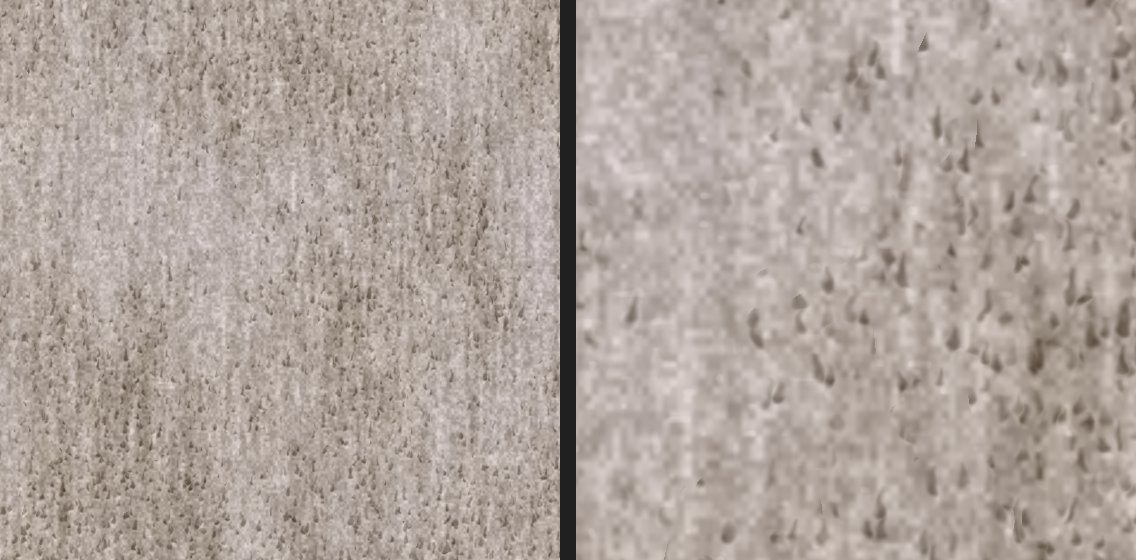
Left, the full canvas; right, a detail of the centre.
This texture is drawn by a three.js fragment shader. Its source:

```glsl
#define PIT_GRID vec2(62.0, 37.0)
#define PIT_WIDTH 0.0034
#define PIT_LENGTH 0.021
#define PIT_DEPTH 0.72
#define EDGE 0.0022
#define SLANT 0.12
#define GRAIN 0.42
#define STREAK 0.36
#define BASE_TONE 0.74
#define SHADOW vec3(0.45, 0.40, 0.36)
#define LIGHT vec3(0.79, 0.745, 0.72)

varying vec2 vUv;

float hash(vec2 p) {
  vec3 q = fract(p.xyx * 0.1031);
  q += dot(q, q.yzx + 33.33);
  return fract((q.x + q.y) * q.z);
}

float noise(vec2 p) {
  vec2 cell = floor(p);
  vec2 f = fract(p);
  f = f * f * (3.0 - 2.0 * f);
  float low = mix(hash(cell), hash(cell + vec2(1.0, 0.0)), f.x);
  float high = mix(hash(cell + vec2(0.0, 1.0)), hash(cell + 1.0), f.x);
  return mix(low, high, f.y);
}

// Worn areas: broad patches broken into upright bands
float wear(vec2 p) {
  float broad = noise(p * vec2(4.5, 3.0) + 7.3);
  float band = noise(p * vec2(17.0, 5.0) + 31.7);
  float spot = noise(p * vec2(34.0, 19.0) + 53.1);
  return broad * 0.42 + band * 0.35 + spot * 0.23;
}

// Teardrop pits with upward tails: x is the hollow, y its lit lower rim
vec2 pits(vec2 p, float seed, float density, float coarse) {
  vec2 home = floor(p * PIT_GRID);
  vec2 result = vec2(0.0);
  for (int j = -1; j <= 1; j++) {
    for (int i = -1; i <= 1; i++) {
      vec2 cell = home + vec2(float(i), float(j));
      vec2 key = cell + seed;
      vec2 jitter = vec2(hash(key + 11.0), hash(key + 47.0));
      float size = hash(key + 83.0);
      float present = step(hash(key + 129.0), density);
      float depth = mix(0.4, 1.0, hash(key + 171.0)) * present;

      vec2 q = p - (cell + jitter) / PIT_GRID;
      q.x -= q.y * SLANT * (hash(key + 213.0) * 2.0 - 0.6);
      float radius = PIT_WIDTH * mix(0.65, 1.2, size) * coarse;
      float tail = PIT_LENGTH * mix(0.15, 1.0, jitter.x * hash(key + 257.0));
      float along = clamp(q.y / tail, 0.0, 1.0);
      float d = length(q - vec2(0.0, tail * along)) - radius * (1.0 - 0.5 * along);
      float hollow = (1.0 - smoothstep(-EDGE, EDGE, d)) * (1.0 - 0.4 * along);

      float rimDistance = length(q + vec2(-0.002, 0.0065)) - radius * 0.8;
      float rim = 1.0 - smoothstep(-EDGE, EDGE, rimDistance);
      result = max(result, vec2(hollow, rim) * depth);
    }
  }
  return result;
}

void main() {
  vec2 p = vUv;
  float worn = wear(p);
  float coarse = mix(1.2, 0.95, smoothstep(0.12, 0.32, p.y + 0.1 * noise(p * 6.0)));

  // Ragged pit outlines
  vec2 wobble = vec2(noise(p * 130.0), noise(p * 130.0 + 61.0)) - 0.5;
  vec2 warped = p + wobble * 0.005;
  float density = mix(0.12, 0.8, smoothstep(0.28, 0.7, worn));
  vec2 first = pits(warped, 0.0, density, coarse);
  vec2 second = pits(warped + vec2(0.371, 0.613), 300.0, density, coarse * 0.85);
  vec2 pit = max(first, second);

  // Plaster grain and fine upright streaks
  float fine = noise(p * vec2(235.0, 205.0) + 19.0) - 0.5;
  float medium = noise(p * vec2(115.0, 80.0) + 91.0) - 0.5;
  float streak = noise(p * vec2(120.0, 13.0) + 143.0) - 0.5;
  float speck = smoothstep(0.78, 0.98, noise(p * vec2(105.0, 120.0) + 207.0));

  float tone = BASE_TONE - (worn - 0.5) * 0.5;
  tone += GRAIN * (fine + 0.8 * medium) + STREAK * streak * (0.5 + worn);
  tone += 0.2 * speck + 0.2 * pit.y * (1.0 - pit.x);
  tone -= PIT_DEPTH * pit.x;

  // Cool clear plaster, warmer where worn
  vec3 color = mix(SHADOW, LIGHT, clamp(tone, -0.35, 1.25));
  float warmth = worn - 0.48 + 0.3 * (noise(p * 3.0 + 71.0) - 0.5);
  color += vec3(0.008, 0.004, -0.045) * warmth;
  gl_FragColor = vec4(color, 1.0);
}
```
